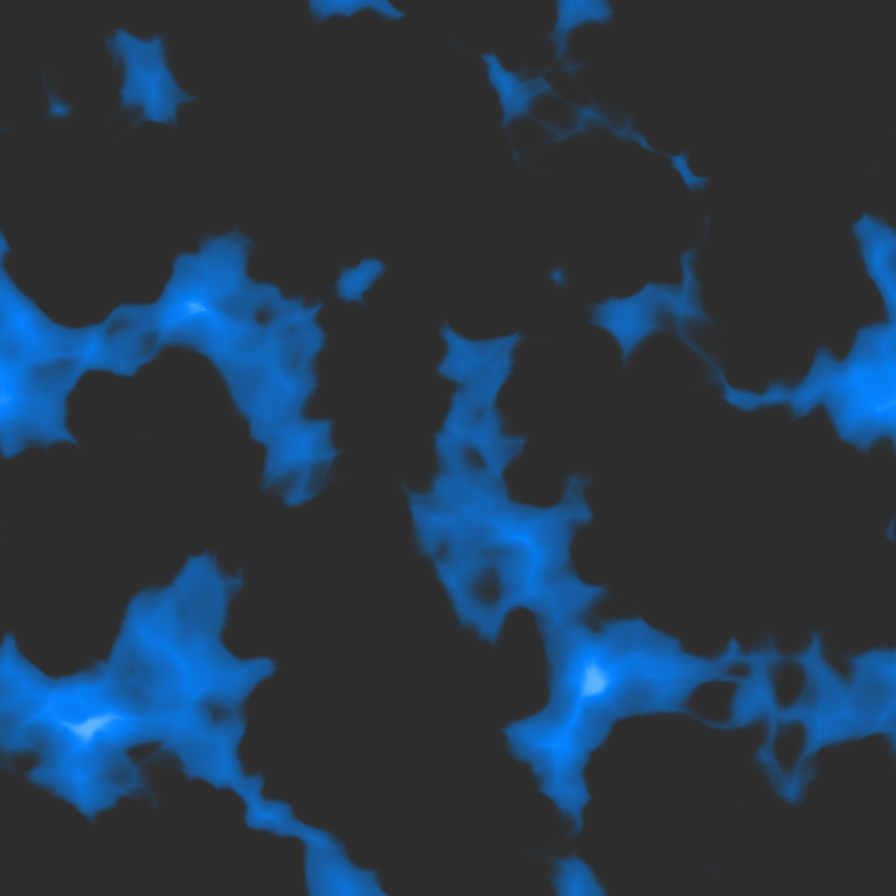
Reproduce this texture procedurally as a Shadertoy shader.

```glsl
// Seamless ragged islands of glowing blue, pierced by round holes, on charcoal.

const vec3 CHARCOAL = vec3(0.18, 0.18, 0.18);
const vec3 AZURE = vec3(0.02, 0.51, 1.0);
const vec3 PALE_BLUE = vec3(0.36, 0.70, 1.0);

// Two random values in 0..1 for a lattice cell that wraps at period
vec2 hash2(vec2 cell, float period, float seed) {
    vec2 id = mod(cell, period) + 61.0 + seed * 37.0;
    vec3 h = fract(id.xyx * vec3(0.1031, 0.1030, 0.0973));
    h += dot(h, h.yzx + 33.33);
    return fract((h.xx + h.yz) * h.zy);
}

// Slope of one lattice corner, projected on the offset from it
float cornerSlope(vec2 cell, vec2 offset, float period, float seed) {
    float angle = 6.2832 * hash2(cell, period, seed).x;
    return dot(vec2(cos(angle), sin(angle)), offset);
}

// Tiling gradient noise, roughly -0.7..0.7
float gradientNoise(vec2 uv, float period, float seed) {
    vec2 p = uv * period;
    vec2 cell = floor(p);
    vec2 f = p - cell;
    vec2 s = f * f * f * (f * (f * 6.0 - 15.0) + 10.0);
    vec2 dx = vec2(1.0, 0.0);
    vec2 dy = vec2(0.0, 1.0);
    float bottom = mix(cornerSlope(cell, f, period, seed),
                       cornerSlope(cell + dx, f - dx, period, seed), s.x);
    float top = mix(cornerSlope(cell + dy, f - dy, period, seed),
                    cornerSlope(cell + 1.0, f - 1.0, period, seed), s.x);
    return mix(bottom, top, s.y);
}

// Distance to the nearest scattered point, in cell widths
float cellDistance(vec2 uv, float period, float seed) {
    vec2 p = uv * period;
    vec2 cell = floor(p);
    float nearest = 4.0;
    for (int y = -1; y <= 1; y++) {
        for (int x = -1; x <= 1; x++) {
            vec2 neighbour = cell + vec2(x, y);
            vec2 toPoint = neighbour + hash2(neighbour, period, seed) - p;
            nearest = min(nearest, dot(toPoint, toPoint));
        }
    }
    return sqrt(nearest);
}

// Octaves of cell distance: large voids first, then smaller holes
float fractalCells(vec2 uv, float period, float gain) {
    float sum = 0.0;
    float weight = 1.0;
    for (int octave = 0; octave < 3; octave++) {
        sum += weight * cellDistance(uv, period, float(octave) + 1.0);
        period *= 2.0;
        weight *= gain;
    }
    return sum;
}

// Displaces the domain by tiling noise
vec2 warp(vec2 uv, float period, float amount, float seed) {
    return uv + amount * vec2(gradientNoise(uv, period, seed),
                              gradientNoise(uv, period, seed + 1.0));
}

// Soft shore that rises quickly, then a slow climb to the bright cores
float islandGlow(float height, float shoreStart, float shoreEnd) {
    float shore = smoothstep(shoreStart, shoreEnd, height);
    return shore * (0.48 + 1.8 * (height - shoreEnd));
}

void mainImage(out vec4 fragColor, in vec2 fragCoord) {
    vec2 uv = fragCoord / iResolution.xy;

    // Broad bends, then fine ragged edges
    vec2 p = warp(uv, 6.0, 0.04, 5.0);
    p = warp(p, 28.0, 0.014, 7.0);

    // Height field, gathered into loose clusters
    float height = fractalCells(p, 5.0, 0.45);
    height += 0.2 * gradientNoise(uv, 3.0, 9.0);

    // Colour ramp
    float glow = islandGlow(height, 0.835, 0.945);
    vec3 color = mix(CHARCOAL, AZURE, clamp(glow, 0.0, 1.0));
    color = mix(color, PALE_BLUE, smoothstep(0.98, 1.2, glow));
    fragColor = vec4(color, 1.0);
}
```
